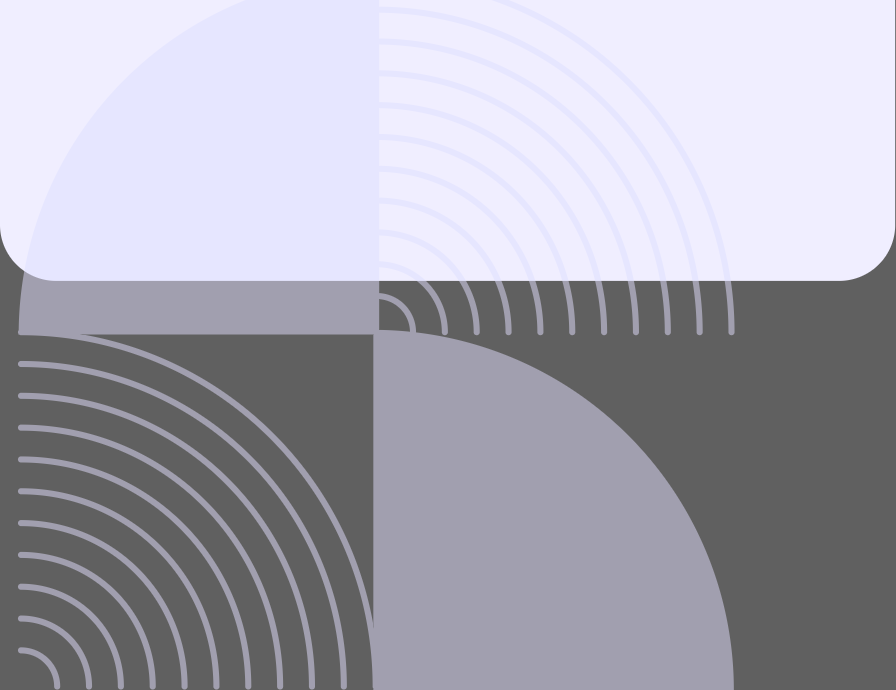
This background is drawn by a WebGL 1 fragment shader. Its source:

```glsl
precision highp float;
// Flat geometric background: two solid quarter discs and two fans of
// concentric quarter arcs on grey, under a pale rounded panel at the top.
// Shapes are distance functions on a design grid spanning the canvas.

uniform vec2 u_resolution;

// Design grid covering the whole canvas, origin at the lower left
const vec2 GRID = vec2(768.0, 592.0);

// Colours
const vec3 GROUND = vec3(0.378, 0.378, 0.376);
const vec3 MAUVE = vec3(0.631, 0.624, 0.686);
const vec3 PANEL = vec3(0.941, 0.933, 1.0);
const vec3 PANEL_TINT = vec3(0.902, 0.902, 1.0);

// Quarter discs
const float DISC_RADIUS = 309.0;
const vec2 UPPER_DISC = vec2(325.0, 305.0);
const vec2 LOWER_DISC = vec2(320.0, 0.0);

// Arc fans
const vec2 UPPER_FAN = vec2(323.0, 307.0);
const vec2 LOWER_FAN = vec2(18.0, 3.0);
const float FIRST_ARC = 31.0;
const float ARC_STEP = 27.3;
const float LAST_ARC = 10.0;
const float ARC_HALF_WIDTH = 2.6;

// Panel, extending past the top of the canvas
const vec2 PANEL_MIN = vec2(0.0, 351.0);
const vec2 PANEL_MAX = vec2(767.3, 700.0);
const float PANEL_CORNER = 48.0;

// Solid quarter disc filling the positive quadrant
float quarterDisc(vec2 q) {
  return max(length(q) - DISC_RADIUS, max(-q.x, -q.y));
}

// Nearest of the evenly spaced quarter arcs, with round ends
float arcFan(vec2 q) {
  float index = floor((length(q) - FIRST_ARC) / ARC_STEP + 0.5);
  float radius = FIRST_ARC + ARC_STEP * clamp(index, 0.0, LAST_ARC);
  float ends = min(length(q - vec2(radius, 0.0)), length(q - vec2(0.0, radius)));
  float stroke = min(q.x, q.y) >= 0.0 ? abs(length(q) - radius) : ends;
  return stroke - ARC_HALF_WIDTH;
}

float roundedBox(vec2 p, vec2 low, vec2 high, float corner) {
  vec2 d = abs(p - 0.5 * (low + high)) - 0.5 * (high - low) + corner;
  return length(max(d, 0.0)) + min(max(d.x, d.y), 0.0) - corner;
}

// Smooth coverage over one pixel
float coverage(float dist, float pixel) {
  return clamp(0.5 - dist / pixel, 0.0, 1.0);
}

void main() {
  vec2 p = gl_FragCoord.xy / u_resolution * GRID;
  float pixel = GRID.x / u_resolution.x;

  // Union of discs and fans; the upper disc faces left
  vec2 mirrorX = vec2(-1.0, 1.0);
  float discs = min(quarterDisc((p - UPPER_DISC) * mirrorX),
                    quarterDisc(p - LOWER_DISC));
  float fans = min(arcFan(p - UPPER_FAN), arcFan(p - LOWER_FAN));
  float shapes = coverage(min(discs, fans), pixel);

  // Panel over the shapes, which show through as a faint tint
  float panel = coverage(roundedBox(p, PANEL_MIN, PANEL_MAX, PANEL_CORNER), pixel);
  vec3 below = mix(GROUND, MAUVE, shapes);
  vec3 above = mix(PANEL, PANEL_TINT, shapes);
  gl_FragColor = vec4(mix(below, above, panel), 1.0);
}
```
